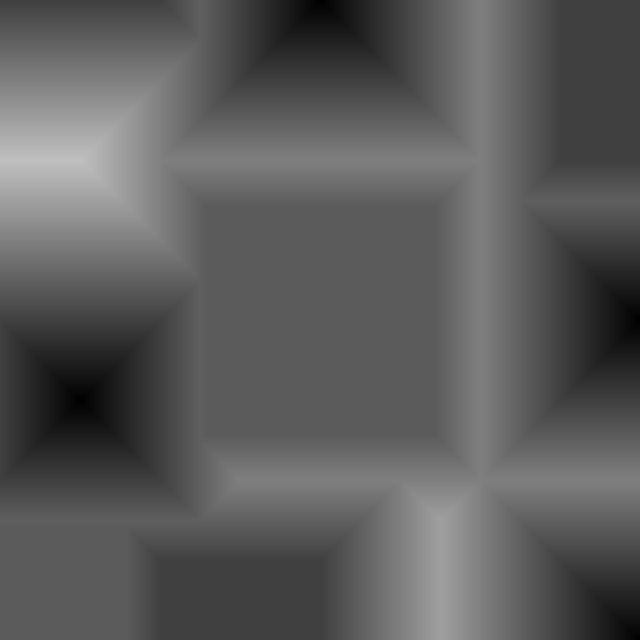
This background is drawn by a three.js fragment shader. Its source:

```glsl
varying vec2 vUv;

const float CELL = 0.5;
const float SHIFT_STEP = 0.125;
const float SLOPE = 2.0;
const vec2 GRID_ORIGIN = vec2(0.0012, -0.0012);
const float LOW = 0.25;
const float MID = 0.358;

// Distance with square contours
float squareDistance(vec2 p, vec2 center) {
  vec2 d = abs(p - center);
  return max(d.x, d.y);
}

// Square pyramid pit, levelled off at its floor
float pit(vec2 p, vec2 center, float slope, float floorLevel) {
  return max(slope * squareDistance(p, center), floorLevel);
}

// Lowest of the pits on a 3 by 3 grid; each matrix column is a grid column
float pitField(vec2 p, mat3 shiftX, mat3 shiftY, mat3 floors) {
  float height = 1.0;
  for (int i = 0; i < 3; i++) {
    for (int j = 0; j < 3; j++) {
      vec2 shift = SHIFT_STEP * vec2(shiftX[i][j], shiftY[i][j]);
      vec2 center = GRID_ORIGIN + CELL * vec2(float(i), float(j)) + shift;
      height = min(height, pit(p, center, SLOPE, floors[i][j]));
    }
  }
  return height;
}

void main() {
  // Shifts from the regular grid, in eighths of the canvas
  mat3 shiftX = mat3(1.0, 1.0, 1.0,
                     -1.0, 0.0, 0.0,
                     0.0, 0.0, 0.0);
  mat3 shiftY = mat3(0.0, -1.0, 1.0,
                     0.0, 0.0, 0.0,
                     0.0, 0.0, -1.0);
  mat3 floors = mat3(MID, 0.0, LOW,
                     LOW, MID, 0.0,
                     0.0, 0.0, LOW);

  // Height shown as grey
  float grey = pitField(vUv, shiftX, shiftY, floors);
  gl_FragColor = vec4(vec3(grey), 1.0);
}
```
